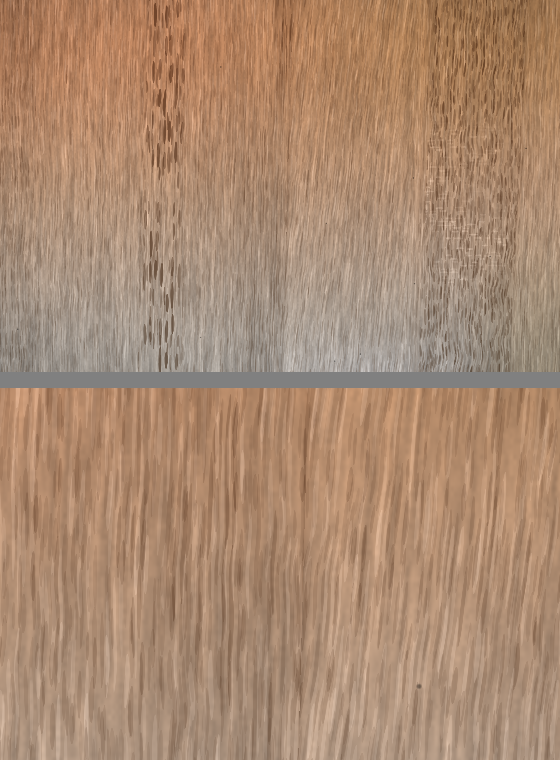
Top, the full canvas; bottom, a detail of the centre.
Reproduce this texture procedurally as a WebGL 2 fragment shader.

```glsl
#version 300 es
precision highp float;
uniform vec2 u_resolution;
out vec4 fragColor;

float hash(vec2 c) {
  vec3 q = fract(c.xyx * 0.1031);
  q += dot(q, q.yzx + 33.33);
  return fract((q.x + q.y) * q.z);
}

float noise(vec2 p) {
  vec2 i = floor(p), f = fract(p);
  f = f * f * (3.0 - 2.0 * f);
  return mix(mix(hash(i), hash(i + vec2(1, 0)), f.x),
             mix(hash(i + vec2(0, 1)), hash(i + vec2(1, 1)), f.x), f.y);
}

float band(float x, float a, float b, float soft) {
  return smoothstep(a - soft, a + soft, x) - smoothstep(b - soft, b + soft, x);
}

// Thin tapered strokes, one per grid cell, with random place, length and strength
float strokes(vec2 p, float columns, float rows, float share, float seed) {
  float column = floor(p.x * columns);
  float y = p.y * rows + 17.0 * hash(vec2(column, seed));
  vec2 id = vec2(column, floor(y) + seed * 7.0);
  float along = abs(fract(y) - 0.5) / (0.28 + 0.22 * hash(id + 11.0));
  float width = 0.27 * sqrt(max(1.0 - along * along, 0.0));
  float across = abs(fract(p.x * columns) - 0.35 - 0.3 * hash(id + 23.0));
  float edge = 0.7 * columns / u_resolution.y;
  float ink = smoothstep(width + 0.5 * edge, width - 0.5 * edge, across) * step(along, 1.0);
  return ink * step(hash(id + 37.0), share) * (0.5 + 0.5 * hash(id + 53.0));
}

// Warm light from the top, cool light from below, dim corners
vec3 lightTone(vec2 p) {
  vec3 top = mix(vec3(0.735, 0.515, 0.37), vec3(0.69, 0.51, 0.345), smoothstep(0.4, 1.3, p.x));
  vec3 middle = vec3(0.71, 0.57, 0.46);
  vec3 bottom = mix(vec3(0.655, 0.63, 0.60), vec3(0.65, 0.60, 0.52), smoothstep(1.2, 1.45, p.x));
  vec3 tone = mix(bottom, middle, smoothstep(-0.05, 0.6, p.y));
  tone = mix(tone, top, smoothstep(0.4, 0.92, p.y));
  vec2 q = (p - vec2(0.74, 0.5)) / vec2(0.78, 0.5);
  tone *= 1.0 - 0.11 * smoothstep(0.6, 1.9, dot(q, q));
  vec2 glow = (p - vec2(0.98, -0.02)) / vec2(0.25, 0.10);
  return tone + vec3(0.05, 0.06, 0.08) * exp(-dot(glow, glow));
}

void main() {
  vec2 p = gl_FragCoord.xy / u_resolution.y;

  // Boards fan out slightly towards the top
  float board = p.x * (1.0 - 0.035 * p.y);
  float drift = board + 0.02 * (noise(p * vec2(6.0, 2.5)) - 0.5);
  float leaning = step(0.76, board) * step(board, 1.085);
  float rough = band(board, 1.125, 1.37, 0.004);
  float bold = band(drift, 0.385, 0.485, 0.018);
  float grey = band(board, 0.60, 0.76, 0.003) * smoothstep(0.58, 0.67, drift)
             * (1.0 - smoothstep(0.55, 0.85, p.y));
  float leftDark = 1.0 - smoothstep(0.07, 0.14, drift);

  // Grain coordinates with a gentle wander
  vec2 g = vec2(board - 0.07 * leaning * p.y, p.y);
  g.x += 0.010 * (noise(p * vec2(5.0, 4.0) + 3.0) - 0.5);
  g.x += (0.0035 + 0.005 * rough) * (noise(p * vec2(18.0, 24.0)) - 0.5);

  // Broad tone, fibres and fine texture
  float shade = 1.0;
  shade += 0.04 * (noise(g * vec2(26.0, 1.3)) - 0.5);
  shade += 0.06 * (noise(g * vec2(85.0, 3.0)) - 0.5);
  shade += 0.17 * (noise(g * vec2(175.0, 9.0)) - 0.5);
  shade += 0.09 * (noise(g * vec2(240.0, 50.0)) - 0.5);
  shade += 0.06 * (noise(p * vec2(300.0, 210.0)) - 0.5);
  shade -= 0.06 * grey + 0.035 * rough + 0.06 * leftDark;

  // Dark pores, strongest in the bold band and the rough board
  float pores = 0.24 * strokes(g, 150.0, 13.0, 0.5, 1.0);
  pores += 0.22 * strokes(g + 0.003, 115.0, 18.0, 0.4, 2.0);
  pores += 0.20 * strokes(g, 185.0, 24.0, 0.4, 3.0);
  pores += 0.85 * bold * strokes(g, 68.0, 13.0, 0.55, 4.0);
  pores += 0.60 * bold * strokes(g, 105.0, 17.0, 0.4, 5.0);
  pores += 0.50 * rough * strokes(g, 100.0, 22.0, 0.55, 6.0);
  pores += 0.45 * rough * strokes(g + 0.004, 125.0, 28.0, 0.55, 7.0);
  pores += 0.30 * leftDark * strokes(g, 130.0, 24.0, 0.55, 8.0);
  pores += 0.32 * grey * strokes(g, 140.0, 6.0, 0.65, 9.0);

  // Tapered dark tongue of heartwood and the joints between boards
  float tongue = smoothstep(0.006, -0.012, abs(p.x - 0.715 - 0.055 * p.y) - 0.11 * (p.y - 0.66))
               * smoothstep(0.66, 0.74, p.y);
  pores += tongue * (0.17 + 0.4 * strokes(g, 105.0, 9.0, 0.6, 10.0));
  float joints = exp(-abs(board - 0.76) * 300.0) + 0.7 * exp(-abs(board - 1.37) * 300.0)
               + 1.3 * exp(-abs(drift - 1.115) * 160.0);
  pores += joints * (0.06 + 0.25 * noise(g * vec2(130.0, 4.0)));

  vec3 tone = lightTone(p);
  vec3 color = tone * shade;
  color = mix(color, tone * vec3(0.56, 0.47, 0.39), min(pores, 0.85));

  // Pale threads between the fibres
  float threads = strokes(g + 0.0025, 165.0, 8.0, 0.55, 11.0) + strokes(g, 120.0, 14.0, 0.4, 12.0);
  color += 0.065 * threads * (1.0 - 0.6 * min(pores, 1.0)) * vec3(1.0, 1.02, 1.05);

  // Pale cross flecks on the rough board
  float patches = smoothstep(0.4, 0.75, noise(p * vec2(9.0, 6.0) + 8.0)) * band(p.y, 0.18, 0.65, 0.06);
  float flecks = strokes(p.yx, 110.0, 38.0, 0.4, 13.0) + strokes(p, 150.0, 30.0, 0.3, 14.0);
  color += 0.10 * rough * patches * flecks;

  // Sparse dark specks
  vec2 cell = p * 14.0, id = floor(cell);
  vec2 center = 0.2 + 0.6 * vec2(hash(id + 5.0), hash(id + 19.0));
  float speck = smoothstep(0.045, 0.01, length(fract(cell) - center)) * step(0.95, hash(id + 41.0));
  color *= 1.0 - 0.4 * speck;

  fragColor = vec4(clamp(color, 0.0, 1.0), 1.0);
}
```
